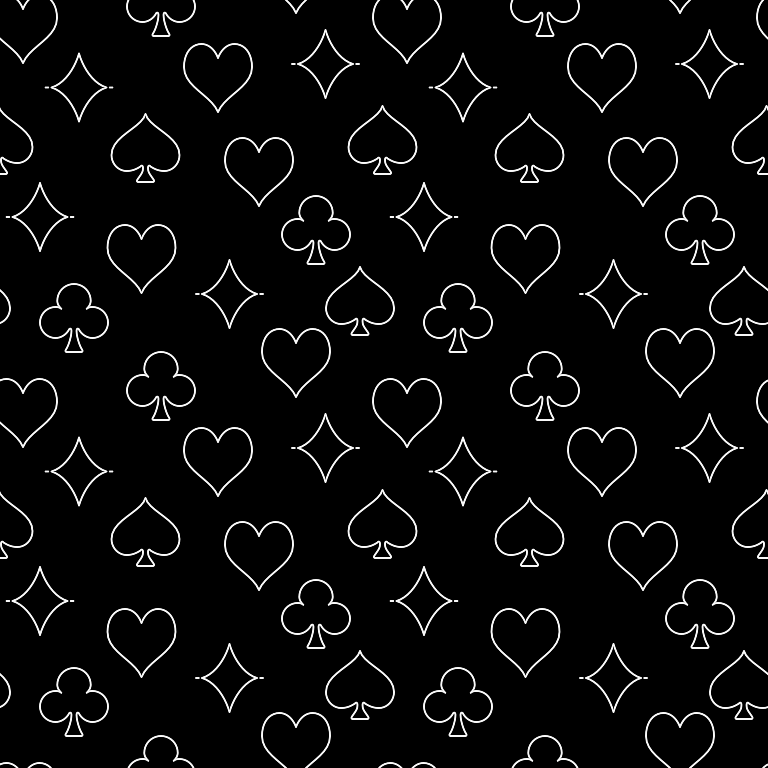
Write a three.js fragment shader that draws this pattern.

```glsl
varying vec2 vUv;

const float REPEATS = 2.0;
const float TILE = 384.0;        // units per repeat
const float SUIT_HALF = 34.0;    // half extent of every suit
const float LINE_HALF = 0.95;
const float FAR = 1e3;
const int STEPS = 10;
const int COUNT = 15;
const vec3 BACKGROUND = vec3(0.0);
const vec3 LINE = vec3(0.98);

const float HEART = 0.0;
const float DIAMOND = 1.0;
const float SPADE = 2.0;
const float CLUB = 3.0;

float segment(vec2 p, vec2 a, vec2 b) {
  vec2 ab = b - a;
  float h = clamp(dot(p - a, ab) / max(dot(ab, ab), 1e-6), 0.0, 1.0);
  return length(p - a - ab * h);
}

// Distance to a cubic Bezier, walked as short segments
float curve(vec2 p, vec2 a, vec2 b, vec2 c, vec2 d) {
  float dist = FAR;
  vec2 last = a;
  for (int i = 1; i <= STEPS; i++) {
    float t = float(i) / float(STEPS);
    float s = 1.0 - t;
    vec2 next = s * s * s * a + 3.0 * s * t * (s * b + t * c) + t * t * t * d;
    dist = min(dist, segment(p, last, next));
    last = next;
  }
  return dist;
}

// Suits: right halves only, p.x is already mirrored
float heart(vec2 p) {
  float d = curve(p, vec2(0, 20), vec2(3, 28), vec2(9, 34), vec2(16.5, 34));
  d = min(d, curve(p, vec2(16.5, 34), vec2(26.5, 34), vec2(34, 25), vec2(34, 11)));
  return min(d, curve(p, vec2(34, 11), vec2(34, -9), vec2(7, -17), vec2(0, -34)));
}

float diamond(vec2 p) {
  p.y = abs(p.y);
  float side = curve(p, vec2(0, 34), vec2(4, 20), vec2(14, 4), vec2(27.5, 0));
  float dash = segment(p, vec2(30.8, 0), vec2(33.4, 0));
  return min(side, dash);
}

// Flared foot hanging from a rounded notch at the given height
float stem(vec2 p, float notch) {
  vec2 neck = vec2(2.6, notch - 2.5);
  float d = curve(p, vec2(5, notch), vec2(3.8, notch + 1.8), vec2(2.2, notch + 0.8), neck);
  d = min(d, curve(p, neck, neck - vec2(0, 3.5), vec2(5, -27), vec2(8, -31.5)));
  d = min(d, curve(p, vec2(8, -31.5), vec2(9, -33), vec2(8.5, -34), vec2(7, -34)));
  return min(d, segment(p, vec2(7, -34), vec2(0, -34)));
}

float spade(vec2 p) {
  float d = curve(p, vec2(0, 34), vec2(4, 20), vec2(34, 12), vec2(34, -7));
  d = min(d, curve(p, vec2(34, -7), vec2(34, -16), vec2(27, -23), vec2(19, -23)));
  d = min(d, curve(p, vec2(19, -23), vec2(13, -23), vec2(9, -21), vec2(5, -18.5)));
  return min(d, stem(p, -18.5));
}

float club(vec2 p) {
  float d = curve(p, vec2(0, 34), vec2(9.2, 34), vec2(16.7, 26.5), vec2(16.7, 17.3));
  d = min(d, curve(p, vec2(16.7, 17.3), vec2(16.7, 14), vec2(15, 11.5), vec2(12.7, 9.2)));
  d = min(d, curve(p, vec2(12.7, 9.2), vec2(14, 10.4), vec2(16, 11), vec2(18.5, 11)));
  d = min(d, curve(p, vec2(18.5, 11), vec2(27, 11), vec2(34, 4), vec2(34, -4.5)));
  d = min(d, curve(p, vec2(34, -4.5), vec2(34, -13), vec2(27, -20), vec2(18.5, -20)));
  d = min(d, curve(p, vec2(18.5, -20), vec2(12, -20), vec2(7, -15.5), vec2(5, -11.5)));
  return min(d, stem(p, -11.5));
}

float suitOutline(vec2 p, float suit) {
  p.x = abs(p.x);
  if (suit < DIAMOND) return heart(p);
  if (suit < SPADE) return diamond(p);
  if (suit < CLUB) return spade(p);
  return club(p);
}

// Shortest offset between two places on the repeating tile
vec2 wrapOffset(vec2 offset, float size) {
  return mod(offset + 0.5 * size, size) - 0.5 * size;
}

void main() {
  vec2 p = vUv * REPEATS * TILE;
  float pixel = max(fwidth(p.x), fwidth(p.y));

  // Centre and suit of each scattered outline
  vec3 marks[COUNT] = vec3[COUNT](
    vec3(23, 355, HEART), vec3(218, 306, HEART), vec3(259, 212, HEART),
    vec3(141.5, 125, HEART), vec3(296, 21, HEART),
    vec3(79, 296.5, DIAMOND), vec3(325.5, 320, DIAMOND),
    vec3(40, 167, DIAMOND), vec3(229.5, 90, DIAMOND),
    vec3(145.5, 236, SPADE), vec3(382.5, 244, SPADE), vec3(360, 83, SPADE),
    vec3(316, 154, CLUB), vec3(74, 66, CLUB), vec3(161, 382, CLUB));

  float dist = FAR;
  float reach = SUIT_HALF + LINE_HALF + pixel;
  for (int i = 0; i < COUNT; i++) {
    vec2 q = wrapOffset(p - marks[i].xy, TILE);
    if (max(abs(q.x), abs(q.y)) < reach) dist = min(dist, suitOutline(q, marks[i].z));
  }

  float ink = 1.0 - smoothstep(LINE_HALF - 0.5 * pixel, LINE_HALF + 0.5 * pixel, dist);
  gl_FragColor = vec4(mix(BACKGROUND, LINE, ink), 1.0);
}
```
